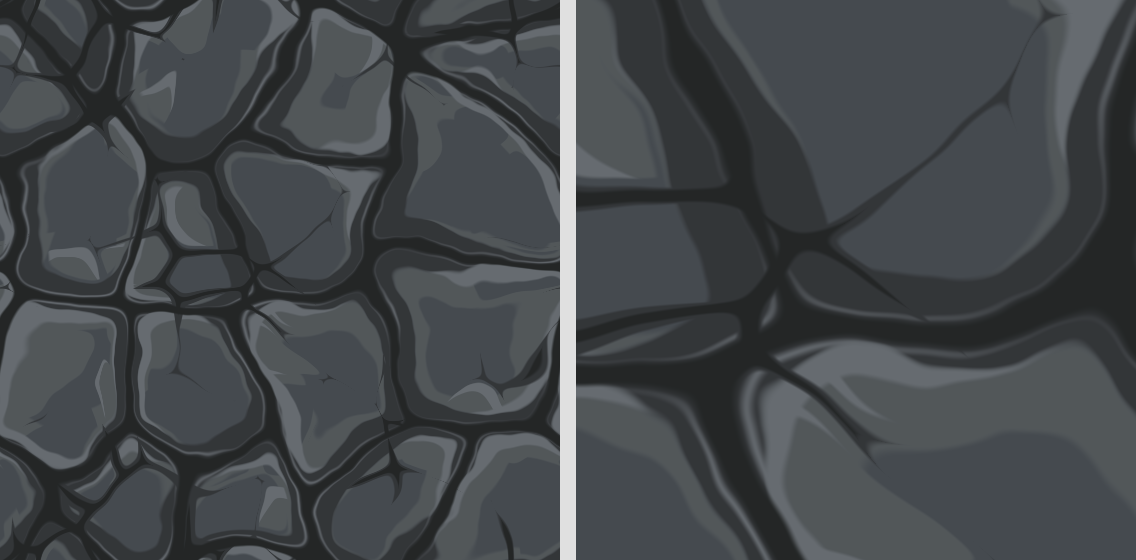
Left, the full canvas; right, a detail of the centre.
Write a three.js fragment shader that draws this texture.

```glsl
// Tiling wall of dark, hand-painted cobblestones with flat facets and black joints.
varying vec2 vUv;

const vec3 JOINT = vec3(0.14, 0.15, 0.15);
const vec3 SHADOW = vec3(0.20, 0.21, 0.22);
const vec3 STONE = vec3(0.27, 0.29, 0.31);
const vec3 LIGHT = vec3(0.32, 0.34, 0.35);
const vec3 GLINT = vec3(0.40, 0.42, 0.44);

struct Cell {
  float edge;    // rounded distance to the border
  vec2 fromSite; // offset from the cell's site
  float id;      // random value per cell
};

float hash(vec2 p) {
  return fract(sin(dot(p, vec2(127.1, 311.7))) * 43758.5453);
}

// Value noise that wraps after n repeats across the canvas.
float noise(vec2 uv, float n, float seed) {
  vec2 p = uv * n;
  vec2 i = floor(p);
  vec2 f = fract(p);
  f = f * f * (3.0 - 2.0 * f);
  vec2 a = mod(i, n) + seed;
  vec2 b = mod(i + 1.0, n) + seed;
  return mix(mix(hash(a), hash(vec2(b.x, a.y)), f.x),
             mix(hash(vec2(a.x, b.y)), hash(b), f.x), f.y);
}

// Site offset in xy, site weight in z.
vec3 site(vec2 key, float spread) {
  return vec3(0.08 + 0.84 * vec2(hash(key), hash(key + 19.3)), spread * hash(key + 41.7));
}

// Wrapping weighted Voronoi cells with rounded corners.
Cell cells(vec2 p, float n, float spread, float seed) {
  vec2 g = floor(p);
  vec2 f = fract(p);
  vec2 nearest = vec2(0.0);
  float best = 100.0;
  float id = 0.0;
  for (int j = -2; j <= 2; j++) {
    for (int i = -2; i <= 2; i++) {
      vec2 o = vec2(float(i), float(j));
      vec2 key = mod(g + o, n) + seed;
      vec3 s = site(key, spread);
      vec2 r = o + s.xy - f;
      float power = dot(r, r) - s.z;
      if (power < best) {
        best = power;
        nearest = r;
        id = hash(key + 63.1);
      }
    }
  }
  float sum = 0.0;
  for (int j = -2; j <= 2; j++) {
    for (int i = -2; i <= 2; i++) {
      vec2 o = vec2(float(i), float(j));
      vec3 s = site(mod(g + o, n) + seed, spread);
      vec2 r = o + s.xy - f;
      float gap = length(r - nearest);
      if (gap > 0.01) sum += exp(-26.0 * (dot(r, r) - s.z - best) / (2.0 * gap));
    }
  }
  return Cell(-log(max(sum, 1e-20)) / 26.0, -nearest, id);
}

// Soft mask: 1 where x is positive.
float above(float x) {
  return smoothstep(-0.011, 0.011, x);
}

void main() {
  vec2 uv = vUv;

  // Bend the straight borders, then roughen them a little.
  vec2 bend = vec2(noise(uv, 7.0, 3.0), noise(uv, 7.0, 11.0)) - 0.5;
  vec2 rough = vec2(noise(uv, 24.0, 5.0), noise(uv, 24.0, 17.0)) - 0.5;
  vec2 warp = 0.075 * bend + 0.009 * rough;
  Cell stone = cells((uv + warp) * 4.0, 4.0, 0.3, 2.0);
  Cell chip = cells((uv + warp * 1.3) * 7.0, 7.0, 0.15, 31.0);

  float broad = noise(uv, 9.0, 23.0);
  float fine = noise(uv, 22.0, 29.0);
  float brush = noise(uv, 48.0, 37.0);
  float wobble = 0.11 * (broad - 0.5) + 0.05 * (fine - 0.5) + 0.015 * (brush - 0.5);

  // Each stone is lit from its own side, mostly from above.
  float angle = 1.57 + 3.4 * (stone.id - 0.5);
  vec2 sun = vec2(cos(angle), sin(angle));
  float facing = clamp(dot(stone.fromSite, sun) * 2.0, -1.0, 1.0);

  // Nested bands: shadowed rim, light crescent, plain core.
  float inner = stone.edge + wobble - (0.095 - 0.06 * facing);
  float band = 0.10 + 0.13 * facing + 0.10 * (noise(uv, 5.0, 43.0) - 0.5);
  vec3 color = mix(SHADOW, STONE, above(inner));
  color = mix(color, LIGHT, above(inner) * above(band - inner));

  // Chipped facets on the stone faces.
  float chipIn = chip.edge - 0.07 + wobble * 0.9;
  float face = above(inner - 0.035);
  float chipSide = dot(chip.fromSite, sun);
  color = mix(color, LIGHT, face * above(chipIn) * step(0.62, chip.id));
  color = mix(color, STONE, face * above(chipIn - 0.02) * step(chip.id, 0.28));
  float crescent = above(chipIn) * above(0.38 * chipSide - 0.02 - chipIn);
  color = mix(color, GLINT, face * crescent * step(0.72, chip.id));

  // Bright crescents and thin worn rims.
  float glint = 0.11 * facing + 0.16 * (noise(uv, 8.0, 53.0) - 0.62);
  color = mix(color, GLINT, above(inner) * above(glint - inner));
  float joint = 0.018 + 0.026 * noise(uv, 10.0, 61.0) + 0.012 * (brush - 0.5);
  float rim = 0.034 * (noise(uv, 11.0, 67.0) - 0.42);
  color = mix(color, GLINT, above(stone.edge - joint - 0.012) * above(joint + 0.012 + rim - stone.edge));

  // Tapering cracks with a shaded lip, then the joints.
  float split = noise(uv, 6.0, 71.0) + 0.25 * (stone.id - 0.5);
  float crack = mix(-0.06, 0.035, smoothstep(0.5, 0.85, split)) + 0.01 * (fine - 0.5);
  color = mix(color, SHADOW, above(crack + 0.09 * broad - 0.005 - chip.edge));
  color = mix(color, JOINT, above(crack - chip.edge));
  color = mix(color, JOINT, above(joint - stone.edge));

  gl_FragColor = vec4(color, 1.0);
}
```
